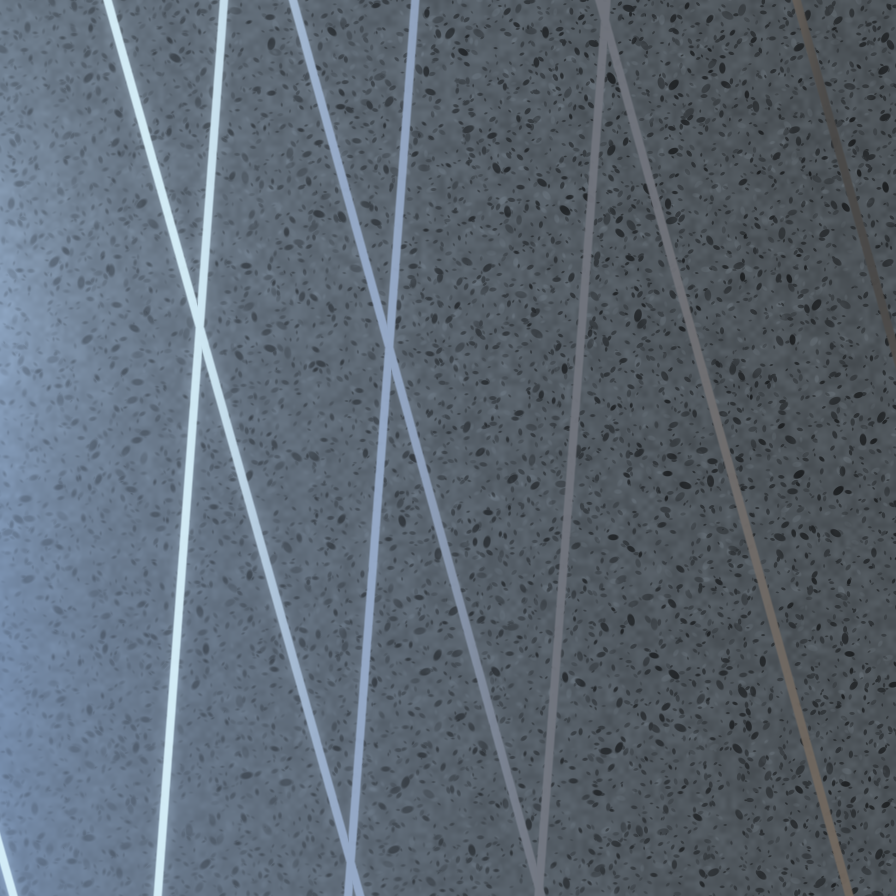
A WebGL 2 fragment shader for this texture:

```glsl
#version 300 es
precision highp float;
// Speckled grey stone crossed by two families of thin, slanted light strips.
// Chips are jittered rotated ellipses in layered grids; a cool glow from the
// left fades the chips and sets the strip colour, from icy white to dim brown.

#define CHIP_SCALE 66.0
#define CHIP_DENSITY 0.48
#define CHIP_STRENGTH 0.62
#define GRAIN_SCALE 150.0
#define GRAIN_STRENGTH 0.11
#define STRIP_HALF_WIDTH 0.0046
#define HALO_WIDTH 0.010
#define HALO_STRENGTH 0.10

uniform vec2 u_resolution;
out vec4 fragColor;

float hash(vec2 p) {
  return fract(sin(dot(p, vec2(127.1, 311.7))) * 43758.5453);
}

float noise(vec2 p) {
  vec2 cell = floor(p), f = fract(p);
  f = f * f * (3.0 - 2.0 * f);
  return mix(mix(hash(cell), hash(cell + vec2(1, 0)), f.x),
             mix(hash(cell + vec2(0, 1)), hash(cell + vec2(1, 1)), f.x), f.y);
}

// Coverage of scattered elliptical chips; each chip has its own darkness
float chips(vec2 p, float density, float soft) {
  vec2 cell = floor(p);
  float cover = 0.0;
  for (int j = -1; j <= 1; j++)
    for (int i = -1; i <= 1; i++) {
      vec2 id = cell + vec2(i, j);
      vec2 centre = id + vec2(hash(id + 3.1), hash(id + 17.7));
      float angle = 6.2832 * hash(id + 41.3);
      float c = cos(angle), s = sin(angle);
      vec2 d = mat2(c, -s, s, c) * (p - centre);
      float size = mix(0.18, 0.48, pow(hash(id + 59.9), 2.0));
      float dist = length(d * vec2(1.0, 1.75)) - size;
      float shade = mix(0.35, 1.0, hash(id + 73.3)) * step(hash(id + 91.1), density);
      cover = max(cover, shade * (1.0 - smoothstep(-soft, soft, dist)));
    }
  return cover;
}

// Broad stone shading: darkest at the right, blue glow along the left edge
vec3 stoneColor(vec2 uv) {
  vec3 middle = vec3(0.35, 0.39, 0.43);
  vec3 shadow = vec3(0.29, 0.315, 0.335);
  vec3 col = mix(middle, shadow, smoothstep(0.15, 0.95, uv.x));
  float band = exp(-pow((uv.y - 0.68) / 0.24, 2.0));
  col += vec3(0.125, 0.155, 0.20) * band * exp(-uv.x * 7.0);
  col += vec3(0.06, 0.095, 0.16) * exp(-uv.x * 4.5) * (1.0 - smoothstep(0.2, 0.8, uv.y));
  col += vec3(0.03, 0.04, 0.05) * exp(-uv.x * 4.0);
  return col;
}

vec3 stripColor(vec2 uv) {
  vec3 icy = vec3(0.84, 0.94, 0.98), blue = vec3(0.59, 0.67, 0.79);
  vec3 grey = vec3(0.44, 0.455, 0.49), brown = vec3(0.44, 0.405, 0.37);
  vec3 col = mix(icy, blue, smoothstep(0.19, 0.40, uv.x));
  col = mix(col, grey, smoothstep(0.42, 0.64, uv.x));
  col = mix(col, brown, smoothstep(0.70, 0.92, uv.x));
  float fade = smoothstep(0.86, 0.93, uv.x) * smoothstep(0.35, 0.7, uv.y);
  return mix(col, vec3(0.29, 0.285, 0.28), fade);
}

// Distance to a straight strip given its x at the bottom and top edges
float stripDistance(vec2 uv, float bottom, float top) {
  return abs(uv.x - mix(bottom, top, uv.y)) * inversesqrt(1.0 + (top - bottom) * (top - bottom));
}

void main() {
  vec2 uv = gl_FragCoord.xy / u_resolution;
  float pixel = 1.0 / u_resolution.y;

  // Stone with fine grain and chips, clearest towards the upper right
  float clarity = smoothstep(-0.15, 0.95, uv.x * 0.9 + uv.y * 0.25);
  float soft = mix(0.22, 0.09, clarity);
  vec3 col = stoneColor(uv);
  float grain = noise(uv * GRAIN_SCALE) + 0.6 * noise(uv * GRAIN_SCALE * 0.45 + 9.0) - 0.8;
  col *= 1.04 + GRAIN_STRENGTH * (0.5 + clarity) * grain;
  float large = chips(uv * CHIP_SCALE, CHIP_DENSITY, soft);
  float small = chips(uv * CHIP_SCALE * 1.7 + 31.0, CHIP_DENSITY, soft * 1.4);
  float pale = chips(uv * CHIP_SCALE * 1.2 + 77.0, 0.35, soft * 1.4);
  col *= 1.0 + 0.16 * clarity * pale;
  col *= 1.0 - CHIP_STRENGTH * mix(0.22, 1.0, clarity) * max(large, 0.75 * small);

  // Nearest strip of the steep family and of the slanted family
  float nearest = 1.0;
  for (int i = 0; i < 3; i++)
    nearest = min(nearest, stripDistance(uv, 0.176 + 0.2125 * float(i), 0.25 + 0.2135 * float(i)));
  float bottoms[5] = float[5](0.015, 0.402, 0.604, 0.948, 1.17);
  float tops[5] = float[5](-0.268, 0.12, 0.327, 0.669, 0.889);
  for (int i = 0; i < 5; i++)
    nearest = min(nearest, stripDistance(uv, bottoms[i], tops[i]));

  // Faint halo, then the strip itself
  vec3 light = stripColor(uv);
  float halo = exp(-pow(nearest / HALO_WIDTH, 2.0)) * (1.0 - smoothstep(0.1, 0.8, uv.x));
  col += HALO_STRENGTH * halo * light;
  float edge = max(pixel, 0.0014);
  float strip = 1.0 - smoothstep(STRIP_HALF_WIDTH - edge, STRIP_HALF_WIDTH + edge, nearest);
  col = mix(col, light, 0.95 * strip);

  fragColor = vec4(clamp(col, 0.0, 1.0), 1.0);
}
```
